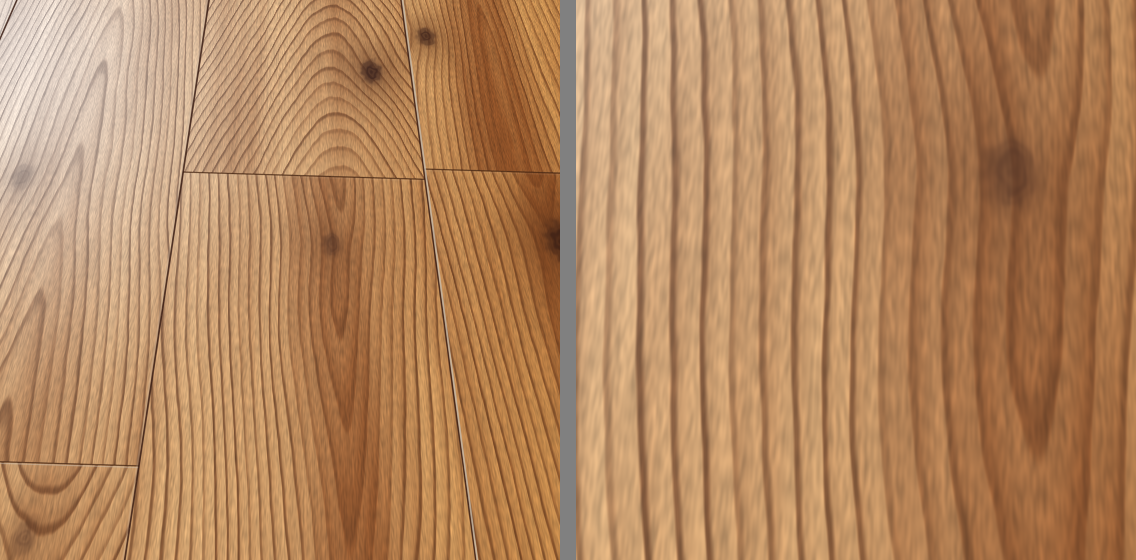
Left: the whole. Right: its middle third, enlarged.
Write a WebGL 1 fragment shader that draws this texture.

```glsl
precision highp float;
// Oiled wooden floor in perspective: wide planks converge on a far vanishing point.
// Each plank carries hyperbolic growth rings bent around one knot, with fine fibres
// on top; seams, end joints and a cool window sheen finish the surface.
uniform vec2 u_resolution;

#define VANISH vec2(0.555, 2.208)
#define PLANK_WIDTH 0.284
#define FIRST_SEAM -0.1505
#define LENGTH_SCALE 6.0
#define JOINT_TILT 0.03
#define RINGS 26.0
#define SEAM_HALF 0.0016
#define HONEY vec3(0.83, 0.64, 0.425)
#define TAN vec3(0.61, 0.385, 0.215)
#define RING_BROWN vec3(0.40, 0.225, 0.115)
#define KNOT_BROWN vec3(0.22, 0.11, 0.075)
#define SHEEN vec3(0.93, 0.92, 0.93)

vec2 hash2(vec2 p) {
  p = vec2(dot(p, vec2(127.1, 311.7)), dot(p, vec2(269.5, 183.3)));
  return fract(sin(p) * 43758.55) * 2.0 - 1.0;
}

float gradientNoise(vec2 p) {
  vec2 i = floor(p), f = fract(p);
  vec2 w = f * f * f * (f * (f * 6.0 - 15.0) + 10.0);
  float a = dot(hash2(i), f);
  float b = dot(hash2(i + vec2(1, 0)), f - vec2(1, 0));
  float c = dot(hash2(i + vec2(0, 1)), f - vec2(0, 1));
  float d = dot(hash2(i + 1.0), f - 1.0);
  return mix(mix(a, b, w.x), mix(c, d, w.x), w.y);
}

// grain: heart position, arch slope, heart roundness, heart darkness
// knot: across, along, radius, darkness
void plankCharacter(vec2 id, out vec4 grain, out vec4 knot) {
  bool upper = id.y > 0.5;
  if (id.x < -0.5) {
    grain = upper ? vec4(0.55, 0.11, 0.05, 0.3) : vec4(0.72, -0.35, 0.10, 0.35);
    knot = upper ? vec4(0.34, 0.97, 0.055, 0.5) : vec4(0.70, -0.18, 0.04, 0.4);
  } else if (id.x < 0.5) {
    grain = upper ? vec4(0.645, 0.40, 0.12, 0.4) : vec4(0.64, -0.10, 0.03, 0.95);
    knot = upper ? vec4(0.815, 0.56, 0.062, 1.0) : vec4(0.61, -0.29, 0.045, 0.5);
  } else {
    grain = upper ? vec4(0.40, 0.06, 0.02, 0.9) : vec4(0.46, -0.09, 0.03, 1.0);
    knot = upper ? vec4(0.10, 0.745, 0.055, 0.85) : vec4(0.49, -0.30, 0.075, 0.9);
  }
}

vec3 woodColor(vec2 q, vec2 id) {
  vec4 grain, knot;
  plankCharacter(id, grain, knot);
  vec2 shift = id * vec2(17.3, 9.7) + 40.0;
  float heart = q.x - grain.x + 0.05 * gradientNoise(vec2(q.y * 1.3, 3.0) + shift);
  float knotDist = length((q - knot.xy) * vec2(1.0, 0.75)) / knot.z;

  // Growth rings: nested hyperbolas, wavering and swollen around the knot
  float field = sqrt(heart * heart + grain.z * grain.z) + grain.y * q.y;
  field += 0.075 * gradientNoise(q * vec2(2.6, 0.8) + shift);
  field += 0.012 * gradientNoise(q * vec2(9.0, 2.5) + shift);
  field += 0.05 * knot.w * exp(-knotDist * knotDist * 0.13);
  float ring = field * RINGS + 0.09 * gradientNoise(q * vec2(40.0, 12.0));
  float phase = fract(ring);
  float vary = 0.5 + 0.5 * hash2(vec2(floor(ring), 5.0) + shift).x;
  float late = smoothstep(0.1, 0.85, phase) * (1.0 - smoothstep(0.90, 1.0, phase));
  float line = smoothstep(0.62, 0.82, phase) * (1.0 - smoothstep(0.86, 0.97, phase));

  // Broad tone, dark heartwood, then latewood lines
  float broad = gradientNoise(q * vec2(3.5, 0.7) + shift * 1.7);
  float streak = gradientNoise(q * vec2(16.0, 0.9) + shift * 2.3);
  float heartShade = grain.w * exp(-heart * heart * 42.0);
  float tone = 0.16 + 0.75 * broad + 0.35 * streak + 0.85 * heartShade + 0.25 * late;
  vec3 color = mix(HONEY, TAN, clamp(tone, -0.12, 1.2));
  color = mix(color, RING_BROWN, line * (0.3 + 0.5 * vary) * (1.0 - 0.4 * heartShade));

  // Long fibres and short pores
  float fibre = gradientNoise(q * vec2(110.0, 6.0) + shift);
  float pore = gradientNoise(q * vec2(190.0, 38.0) + shift);
  color *= 1.0 + 0.15 * fibre + 0.21 * pore;

  // Knot with a stained halo and tight inner rings
  float halo = exp(-knotDist * knotDist * 0.2);
  float rough = knotDist + 0.35 * gradientNoise(q * 35.0);
  float core = 1.0 - smoothstep(0.3, 1.15, rough);
  color = mix(color, RING_BROWN, 0.55 * halo * knot.w);
  color = mix(color, KNOT_BROWN, core * knot.w * (0.86 + 0.1 * cos(rough * 18.0)));
  return color;
}

float stroke(float dist, float halfWidth) {
  float soft = 0.7 / u_resolution.y;
  return 1.0 - smoothstep(halfWidth - soft, halfWidth + soft, abs(dist));
}

void main() {
  vec2 p = gl_FragCoord.xy / u_resolution;

  // Floor coordinates: across in planks, along from each column's end joint
  float depth = VANISH.y - p.y;
  float across = ((p.x - VANISH.x) / depth - FIRST_SEAM) / PLANK_WIDTH;
  float column = floor(across);
  float jointDepth = VANISH.y - p.y - JOINT_TILT * (p.x - VANISH.x);
  float joint = column < -0.5 ? 0.488 : 0.657 + 0.008 * column;
  float along = LENGTH_SCALE * (1.0 / jointDepth - joint);
  vec2 id = vec2(column, step(0.0, along));
  vec3 color = woodColor(vec2(fract(across), along), id);
  color *= mix(vec3(1.0), vec3(0.95, 0.87, 0.70), smoothstep(0.5, 1.05, p.x));

  // Soft window light from the upper left; grain stays visible through it
  vec2 glare = p - vec2(0.0, 0.93);
  float sheen = 0.74 * exp(-dot(glare * glare, vec2(6.0, 4.2)));
  float relief = dot(color, vec3(0.3, 0.55, 0.15)) - 0.56;
  color = mix(color, SHEEN, sheen + 0.03) + 0.65 * sheen * relief;

  // Seams and joints: dark gap with a bevel catching light
  float seam = floor(across + 0.5);
  float seamDist = (across - seam) * PLANK_WIDTH * depth;
  float jointDist = jointDepth - 1.0 / joint;
  float bright = seam > 0.5 ? 0.75 : 0.22;
  float bevel = column < -0.5 ? 0.5 : 0.08;
  color = mix(color, vec3(0.80, 0.74, 0.67), bevel * stroke(jointDist - 0.0028, 0.0012));
  color = mix(color, RING_BROWN * 0.7, 0.8 * stroke(jointDist, SEAM_HALF * 0.7));
  color = mix(color, KNOT_BROWN, 0.85 * stroke(seamDist, SEAM_HALF));
  float bevelSide = seam > 0.5 ? 0.0026 : -0.003;
  color = mix(color, vec3(0.80, 0.76, 0.70), bright * stroke(seamDist - bevelSide, 0.0016));
  gl_FragColor = vec4(clamp(color, 0.0, 1.0), 1.0);
}
```
